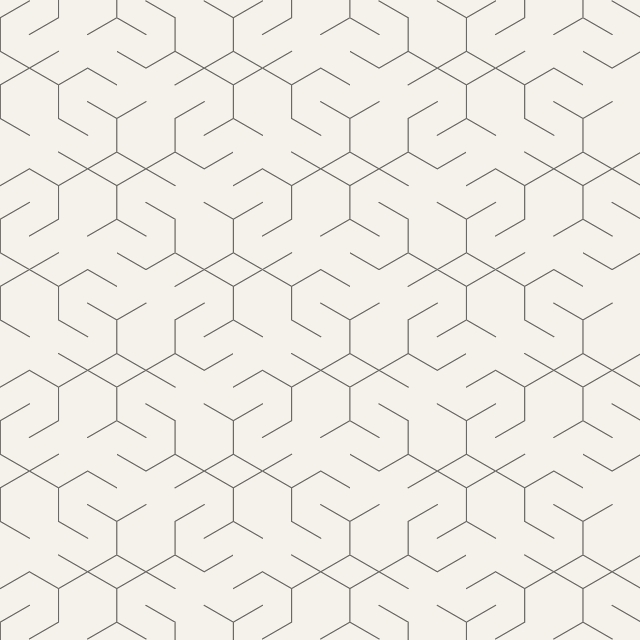
Write a WebGL 2 fragment shader that draws this pattern.

```glsl
#version 300 es
precision highp float;
// Thin dark line tiling of branching hexagonal motifs on warm off-white paper.

uniform vec2 u_resolution;
out vec4 fragColor;

const vec3 PAPER = vec3(0.96, 0.95, 0.92);
const vec3 INK = vec3(0.20, 0.19, 0.18);
const vec2 CELL = vec2(0.3642, 0.3148);       // repeat size, canvas units
const vec2 ORIGIN = vec2(0.1825, 0.7362);     // centre of one motif
const vec2 GRID = CELL / vec2(8.0, 12.0);     // spacing of motif vertices
const float LINE_WIDTH = 0.00133;
const float FILTER_PIXELS = 1.2;              // edge smoothing width

// Distance to a segment whose ends are given in grid steps.
float segment(vec2 p, vec2 a, vec2 b) {
    vec2 pa = p - a * GRID;
    vec2 ba = (b - a) * GRID;
    return length(pa - ba * clamp(dot(pa, ba) / dot(ba, ba), 0.0, 1.0));
}

// Half of the motif; the rest follows by a half turn.
float halfMotif(vec2 p) {
    // Strokes crossing around the central rhombus
    float d = segment(p, vec2(-2, -1), vec2(0, 1));
    d = min(d, segment(p, vec2(0, 1), vec2(2, -1)));
    // Upright fork
    d = min(d, segment(p, vec2(0, 1), vec2(0, 3)));
    d = min(d, segment(vec2(abs(p.x), p.y), vec2(0, 3), vec2(1, 4)));
    // Side hooks
    d = min(d, segment(p, vec2(2, 1), vec2(2, 3)));
    d = min(d, segment(p, vec2(2, 3), vec2(3, 4)));
    d = min(d, segment(p, vec2(2, 1), vec2(3, 0)));
    return min(d, segment(p, vec2(3, 0), vec2(4, 1)));
}

float motif(vec2 p) {
    return min(halfMotif(p), halfMotif(-p));
}

// Position relative to the nearest cell centre.
vec2 repeatCell(vec2 p) {
    return (fract(p / CELL + 0.5) - 0.5) * CELL;
}

// Box-filtered coverage, also correct for lines thinner than a pixel.
float lineCoverage(float d, float filterWidth) {
    float halfLine = 0.5 * LINE_WIDTH;
    float halfFilter = 0.5 * filterWidth;
    float overlap = min(d + halfFilter, halfLine) - max(d - halfFilter, -halfLine);
    return clamp(overlap / filterWidth, 0.0, 1.0);
}

void main() {
    vec2 p = gl_FragCoord.xy / u_resolution.y - ORIGIN;

    // Alternate rows are shifted by half a cell and mirrored
    vec2 plain = repeatCell(p);
    vec2 mirrored = repeatCell(p - 0.5 * CELL) * vec2(-1.0, 1.0);
    float d = min(motif(plain), motif(mirrored));

    float ink = lineCoverage(d, FILTER_PIXELS / u_resolution.y);
    fragColor = vec4(mix(PAPER, INK, ink), 1.0);
}
```
